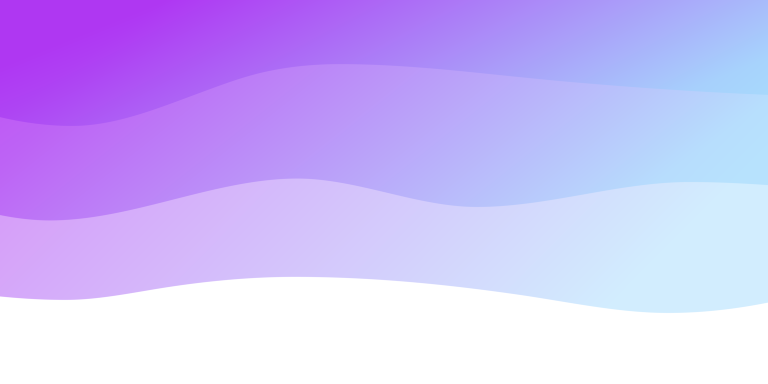
Reproduce this background procedurally as a Shadertoy shader.

```glsl
// Three translucent violet-to-sky waves hanging from the top over white.

// Smooth curve through knots of (x, height, slope), all in canvas units.
float waveEdge(float x, vec3 knots[7]) {
    int i = 0;
    while (i < 5 && x > knots[i + 1].x) i++;
    vec3 a = knots[i], b = knots[i + 1];
    float span = b.x - a.x;
    float t = clamp((x - a.x) / span, 0.0, 1.0), s = 1.0 - t;
    return mix(a.y, b.y, t * t * (3.0 - 2.0 * t))
         + span * t * s * (a.z * s - b.z * t);
}

// Blends one sheet over the base; its slanted gradient spans its own height.
vec3 addSheet(vec3 base, vec2 uv, float edge, float lowest) {
    const vec3 violet = vec3(0.6, 0.0, 0.937);
    const vec3 sky = vec3(0.557, 0.82, 0.988);
    vec2 local = vec2(uv.x, (1.0 - uv.y) / (1.0 - lowest)) - 0.5;
    float along = 0.5 + dot(local, vec2(0.927, 0.375));
    vec3 tint = mix(violet, sky, clamp((along - 0.05) / 0.9, 0.0, 1.0));
    float soft = 0.7 / iResolution.y;
    float cover = smoothstep(-soft, soft, uv.y - edge);
    return mix(base, tint, 0.4 * cover);
}

void mainImage(out vec4 fragColor, in vec2 fragCoord) {
    vec2 uv = fragCoord / iResolution.xy;

    // Wave outlines, from the longest sheet to the shortest
    float low = waveEdge(uv.x, vec3[7](
        vec3(0.0, 0.228, -0.2), vec3(0.085, 0.219, 0.0),
        vec3(0.221, 0.253, 0.3), vec3(0.384, 0.279, 0.0),
        vec3(0.677, 0.232, -0.29), vec3(0.87, 0.185, 0.0),
        vec3(1.0, 0.212, 0.4)));
    float middle = waveEdge(uv.x, vec3[7](
        vec3(0.0, 0.44, -0.4), vec3(0.065, 0.426, 0.0),
        vec3(0.387, 0.535, 0.0), vec3(0.521, 0.49, -0.465),
        vec3(0.621, 0.461, 0.0), vec3(0.898, 0.526, 0.0),
        vec3(1.0, 0.518, -0.14)));
    float high = waveEdge(uv.x, vec3[7](
        vec3(0.0, 0.695, -0.47), vec3(0.094, 0.672, 0.0),
        vec3(0.26, 0.758, 0.74), vec3(0.339, 0.81, 0.48),
        vec3(0.443, 0.833, 0.0), vec3(0.729, 0.789, -0.18),
        vec3(1.0, 0.753, -0.08)));

    // Overlapping sheets deepen the colour toward the top
    vec3 color = vec3(1.0);
    color = addSheet(color, uv, low, 0.185);
    color = addSheet(color, uv, middle, 0.426);
    color = addSheet(color, uv, high, 0.672);
    fragColor = vec4(color, 1.0);
}
```
